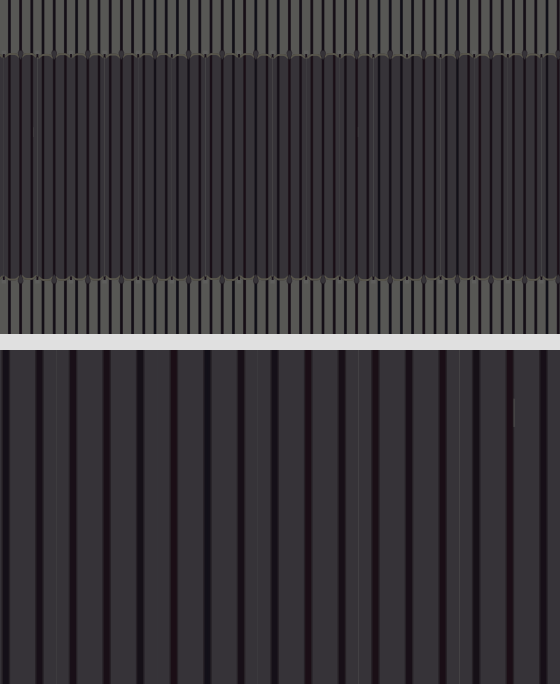
Top: the whole. Bottom: its middle third, enlarged.
Give the GLSL for this pattern, as a Shadertoy shader.

```glsl
#define STRIPS 50.0       // strips across the canvas
#define PHASE 0.84        // groove position inside a strip
#define CORE_HALF 0.088   // half widths, in strips
#define GROOVE_HALF 0.13
#define CAP_WIDTH 1.5
#define CAP_TOP 10.13     // height of the caps above the centre line
#define CAP_RADIUS 0.6
#define RIM_HALF 0.085
#define PANEL vec3(0.21, 0.20, 0.22)
#define BORDER vec3(0.34, 0.34, 0.33)
#define GROOVE vec3(0.09, 0.06, 0.09)
#define BEVEL vec3(0.15, 0.13, 0.15)

float hash(vec2 p) {
    vec3 q = fract(vec3(p.xyx) * 0.1031);
    q += dot(q, q.yzx + 33.33);
    return fract((q.x + q.y) * q.z);
}

float boxDistance(vec2 p, vec2 halfSize) {
    vec2 d = abs(p) - halfSize;
    return length(max(d, 0.0)) + min(max(d.x, d.y), 0.0);
}

float coverage(float d, float pixel) {
    return clamp(0.5 - d / pixel, 0.0, 1.0);
}

// Teardrop: round at the outer end, narrowing toward the panel
float dropDistance(vec2 p) {
    float taper = mix(0.06, 0.2, smoothstep(-0.4, 0.15, p.y));
    return max(abs(p.x) - taper, length(p * vec2(1.0, 0.6)) - 0.23);
}

void mainImage(out vec4 fragColor, in vec2 fragCoord) {
    float pixel = STRIPS / iResolution.x;
    vec2 p = fragCoord * pixel;
    p.y -= 0.5 * iResolution.y * pixel;
    p.x -= PHASE;
    float side = step(0.0, p.y);
    float v = abs(p.y);

    // Rounded caps, each one and a half strips wide
    float capX = (p.x - 1.0) / CAP_WIDTH;
    float capId = floor(capX);
    float u = (fract(capX) - 0.5) * CAP_WIDTH;
    float top = CAP_TOP + 0.1 * (hash(vec2(capId, side)) - 0.5);
    float cap = boxDistance(vec2(u, max(v - top + CAP_RADIUS, 0.0)),
                            vec2(0.5 * CAP_WIDTH - CAP_RADIUS, 0.0)) - CAP_RADIUS;
    float panel = coverage(cap, pixel);
    vec3 color = mix(BORDER, PANEL, panel);

    // Grooves with a soft bevel and a slight change of hue
    float lineId = floor(p.x + 0.5);
    float across = p.x - lineId;
    float tint = hash(vec2(lineId, 7.0)) - 0.5;
    vec3 groove = GROOVE + tint * vec3(0.035, -0.01, -0.01);
    groove = mix(groove - vec3(0.015, 0.0, 0.0), groove, panel);
    color = mix(color, BEVEL, coverage(abs(across) - GROOVE_HALF, pixel));
    color = mix(color, groove, coverage(abs(across) - CORE_HALF, pixel));

    // Rims follow only the curved ends
    float rim = coverage(abs(cap + RIM_HALF) - RIM_HALF, pixel);
    rim *= smoothstep(top - 0.5, top - 0.3, v);
    color = mix(color, BORDER - vec3(0.0, 0.01, 0.04), rim);

    // Joints alternate between drops and small knots
    float joint = floor(capX + 0.5);
    vec2 j = vec2((capX - joint) * CAP_WIDTH, v - CAP_TOP);
    if (mod(joint, 2.0) < 0.5) {
        float d = dropDistance(j + vec2(0.0, 0.12));
        color = mix(color, GROOVE, 0.6 * coverage(d - 0.05, pixel));
        color = mix(color, PANEL, coverage(d, pixel));
    } else {
        float knot = boxDistance(j - vec2(0.0, 0.12), vec2(0.15, 0.11)) - 0.04;
        color = mix(color, BORDER + 0.03, coverage(knot, pixel));
        float slit = boxDistance(j + vec2(0.0, 0.2), vec2(0.08, 0.15));
        color = mix(color, GROOVE, coverage(slit, pixel));
    }

    // Sparse nicks on the groove edges
    float nick = boxDistance(vec2(across - GROOVE_HALF, p.y - 3.1), vec2(0.025, 0.42));
    float nicked = 1.0 - step(0.5, abs(mod(lineId, 29.0) - 2.0));
    color = mix(color, BORDER, 0.5 * nicked * coverage(nick, pixel));

    fragColor = vec4(color, 1.0);
}
```
